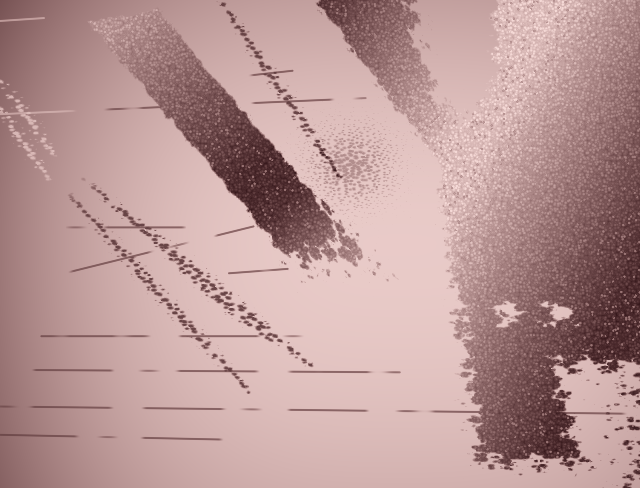
Reproduce this background procedurally as a Shadertoy shader.

```glsl
// Rose-gold foil: grainy dark brush strokes, flecks and hairline scratches on a soft pink sheen.
#define ASPECT 1.313
#define GRAIN_SCALE 170.0
#define GRAIN_DEPTH 0.30
#define PIT_SHARE 0.90
#define FLECK_SCALE vec2(62.0, 115.0)
#define FLECK_WIDTH 0.017
#define SCRATCH_WIDTH 0.0008
#define DARK vec3(0.30, 0.17, 0.18)
#define PALE vec3(0.90, 0.78, 0.77)

// Scratches and fleck trails as segments: start.xy, end.xy
const vec4 SCRATCHES[10] = vec4[10](
    vec4(0.0, 0.766, 0.75, 0.799), vec4(0.49, 0.843, 0.60, 0.855),
    vec4(0.137, 0.534, 0.38, 0.534), vec4(0.12, 0.437, 0.52, 0.536),
    vec4(0.47, 0.44, 0.59, 0.449), vec4(0.085, 0.311, 0.64, 0.311),
    vec4(0.03, 0.242, 0.82, 0.237), vec4(0.0, 0.167, 1.31, 0.152),
    vec4(0.0, 0.109, 0.47, 0.099), vec4(0.0, 0.957, 0.09, 0.963));
const vec4 TRAILS[6] = vec4[6](
    vec4(0.17, 0.633, 0.64, 0.249), vec4(0.145, 0.599, 0.51, 0.198),
    vec4(0.452, 1.0, 0.70, 0.633), vec4(0.0, 0.838, 0.11, 0.684),
    vec4(0.0, 0.778, 0.10, 0.633), vec4(0.35, 0.47, 0.56, 0.30));
const vec2 HOLES[3] = vec2[3](vec2(1.035, 0.36), vec2(1.145, 0.355), vec2(1.19, 0.25));

vec3 hash3(vec2 p) {
    vec3 q = fract(p.xyx * vec3(0.1031, 0.1030, 0.0973));
    q += dot(q, q.yxz + 33.33);
    return fract((q.xxy + q.yzz) * q.zyx);
}

// Cellular noise: distance to the nearest point, and its random id
vec2 cell(vec2 p) {
    vec2 base = floor(p), nearest = vec2(9.0, 0.0);
    for (int j = -1; j <= 1; j++)
        for (int i = -1; i <= 1; i++) {
            vec2 corner = base + vec2(i, j);
            vec3 h = hash3(corner + 50.0);
            float d = length(corner + h.xy - p);
            if (d < nearest.x) nearest = vec2(d, h.z);
        }
    return nearest;
}

// Two-scale roughness, centred near zero
float ragged(vec2 p) {
    return 1.6 * 0.42 - cell(p * 45.0).x - 0.6 * cell(p * 120.0).x;
}

// Antialiased mask, solid where s is positive
float cover(float s) {
    return smoothstep(-1.0, 1.0, s / max(fwidth(s), 1e-5));
}

// Distance to a segment, and position along it
vec2 segment(vec2 p, vec4 s) {
    vec2 d = s.zw - s.xy;
    float h = clamp(dot(p - s.xy, d) / dot(d, d), 0.0, 1.0);
    return vec2(length(p - s.xy - d * h), h);
}

// Stroke coordinates: x along the direction, y to its upper right
vec2 strokeSpace(vec2 p, vec2 start, vec2 dir) {
    p -= start;
    return vec2(dot(p, dir), dot(p, vec2(-dir.y, dir.x)));
}

void mainImage(out vec4 fragColor, in vec2 fragCoord) {
    vec2 p = fragCoord / iResolution.xy * vec2(ASPECT, 1.0);
    float pixel = 1.0 / iResolution.y;

    // Background sheen
    vec2 off = p - vec2(0.82, 0.5);
    float tone = 1.02 - 0.9 * pow(abs(off.x), 3.0)
               - (off.y > 0.0 ? 1.0 : 0.6) * off.y * off.y;
    float lightSide = (1.0 - smoothstep(0.12, 0.24, p.x)) * smoothstep(0.55, 0.65, p.y);
    float markTone = mix(0.1, 0.95, lightSide);

    // Broken hairline scratches
    float scratch = 0.0;
    for (int i = 0; i < 10; i++) {
        vec2 s = segment(p, SCRATCHES[i]);
        float phase = float(i) * 7.0;
        float gate = sin(p.x * 23.0 + phase) + 0.7 * sin(p.x * 61.0 - phase) + 0.4;
        float line = 1.0 - smoothstep(SCRATCH_WIDTH, SCRATCH_WIDTH + 1.2 * pixel, s.x);
        scratch = max(scratch, line * smoothstep(-0.4, 0.4, gate));
    }
    tone = mix(tone, markTone, 0.65 * scratch);

    // Diagonal fleck trails
    float trail = 9.0;
    for (int i = 0; i < 6; i++) {
        vec2 s = segment(p, TRAILS[i]);
        trail = min(trail, s.x / (FLECK_WIDTH * (0.4 + 0.6 * sin(3.14159 * s.y))));
    }
    float fleck = cell(p * FLECK_SCALE).x;
    tone = mix(tone, markTone, 0.9 * cover(0.48 * (1.0 - trail) - fleck));

    // Faint stippled cloud
    float cloud = 0.6 - 6.0 * length((p - vec2(0.72, 0.66)) * vec2(0.9, 1.0));
    tone = mix(tone, tone - 0.33, cover(cloud - cell(p * vec2(100.0, 160.0)).x));

    // Long diagonal stroke
    vec2 a = strokeSpace(p, vec2(0.258, 0.961), vec2(0.645, -0.764));
    float body = min(0.062 - abs(a.y), a.x + 0.01 - 0.56 * a.y);
    body = min(body, 0.35 * (0.64 + 0.8 * a.y - a.x));
    body += mix(0.010, 0.045, smoothstep(0.5, 0.62, a.x)) * ragged(a * vec2(0.6, 1.0));
    float longStroke = cover(body);
    float longTone = mix(0.72, 0.03, clamp(a.x / 0.4, 0.0, 1.0))
                   + 0.62 * smoothstep(0.46, 0.7, a.x);
    tone = mix(tone, longTone, longStroke);

    // Upper stroke, fading to a pale tip
    vec2 b = strokeSpace(p, vec2(0.648, 1.0), vec2(0.603, -0.798));
    float width = mix(0.2, 0.08, smoothstep(0.0, 0.3, b.x));
    body = min(min(b.y, width - b.y), 0.52 - b.x);
    body += mix(0.015, 0.07, smoothstep(0.03, 0.12, b.y)) * ragged(b * vec2(0.5, 1.0));
    float upperStroke = cover(body);
    tone = mix(tone, clamp(0.08 + 2.2 * b.x + 0.5 * b.y, 0.05, 0.97), upperStroke);

    // Broad right mass with a lower bar, torn holes and loose scraps
    float leftEdge = 0.905 + 0.11 * smoothstep(0.64, 0.86, p.y) + 0.15 * max(0.0, 0.6 - p.y);
    float barEdge = 1.135 + 0.26 * (0.266 - p.y);
    float lower = max(min(barEdge - p.x, p.y - 0.055), p.y - 0.25);
    lower = max(lower, 0.25 * (p.x - 1.2) - 0.035);
    body = min(p.x - leftEdge, lower);
    for (int i = 0; i < 3; i++)
        body = min(body, length((p - HOLES[i]) * vec2(0.8, 1.2)) - 0.018);
    body += mix(0.055, 0.028, smoothstep(0.3, 0.5, p.y)) * ragged(p * vec2(0.55, 1.0));
    float mass = cover(body);
    float massTone = 0.82 - 2.1 * (p.x - 1.0) + 1.1 * (p.y - 0.57);
    tone = mix(tone, clamp(massTone, 0.03, 0.97), mass);

    // Metallic grain and contrasting pits inside the strokes
    vec2 g = cell(p * GRAIN_SCALE);
    float dotMask = 1.0 - smoothstep(0.3, 0.6, g.x);
    float grain = GRAIN_DEPTH * (0.4 - g.x + 0.8 * (g.y - 0.5) * dotMask);
    grain += step(PIT_SHARE, g.y) * dotMask * (0.3 - 0.75 * tone);
    tone += grain * max(longStroke, max(upperStroke, mass));

    // Rose tint
    tone = clamp(tone, -0.15, 1.1);
    vec3 color = mix(DARK, PALE, tone);
    color.gb -= 0.08 * tone * (1.0 - tone);
    fragColor = vec4(color, 1.0);
}
```
